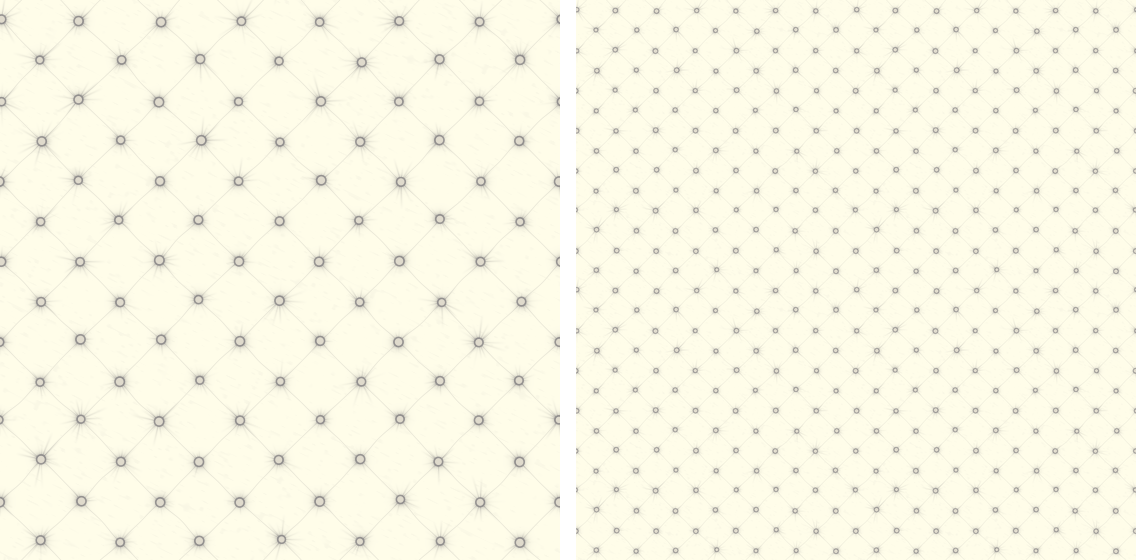
Left: one tile. Right: repeated 2 by 2.
Reproduce this pattern procedurally as a WebGL 2 fragment shader.

```glsl
#version 300 es
precision highp float;
// Cream tufted upholstery: a diamond lattice of small ringed buttons joined by
// thin seams. Each button has its own jitter, size, soft shadow and radial
// creases; all hashes use wrapped lattice indices, so the sheet tiles.

uniform vec2 u_resolution;
out vec4 fragColor;

const float REPEATS = 7.0;                 // diamonds across and down
const vec2 LATTICE_SHIFT = vec2(0.5, 0.24);
const vec3 CREAM = vec3(1.0, 0.992, 0.915);
const vec3 SHADOW = vec3(0.56, 0.55, 0.54);
const vec3 RING = vec3(0.57, 0.56, 0.555);
const vec3 BUTTON = vec3(0.875, 0.855, 0.80);

// Sizes in repeats
const float JITTER = 0.022;
const float RING_RADIUS = 0.052;
const float RING_HALF_WIDTH = 0.010;
const float HALO_REACH = 0.032;
const float HALO_STRENGTH = 0.46;
const float SEAM_HALF_WIDTH = 0.012;
const float SEAM_STRENGTH = 0.19;
const float SEAM_BOW = 0.018;
const float CREASE_SECTORS = 17.0;
const float CREASE_REACH = 0.34;
const float CREASE_STRENGTH = 0.34;
const vec2 FLECK_GRID = vec2(35.0, 110.0);
const float FLECK_STRENGTH = 0.05;
const float PI = 3.14159265;

float hash(vec2 p, float salt) {
    vec3 q = fract(vec3(p, salt) * vec3(0.1031, 0.1137, 0.0973));
    q += dot(q, q.yzx + 33.33);
    return fract((q.x + q.y) * q.z);
}

// Value noise that wraps after `period` cells
float wrapNoise(vec2 p, vec2 period) {
    vec2 i = floor(p), f = fract(p);
    f = f * f * (3.0 - 2.0 * f);
    vec2 a = mod(i, period), b = mod(i + 1.0, period);
    return mix(mix(hash(a, 7.0), hash(vec2(b.x, a.y), 7.0), f.x),
               mix(hash(vec2(a.x, b.y), 7.0), hash(b, 7.0), f.x), f.y);
}

// Wrapped identity of a lattice node
vec2 nodeKey(vec2 node) {
    return mod(vec2(node.x + node.y, node.x - node.y), 2.0 * REPEATS);
}

vec2 nodeCentre(vec2 node) {
    vec2 key = nodeKey(node);
    vec2 offset = vec2(hash(key, 1.0), hash(key, 2.0)) * 2.0 - 1.0;
    return 0.5 * vec2(node.x + node.y, node.x - node.y) + JITTER * offset;
}

// Slightly bowed seam that deepens towards both buttons
float seam(vec2 p, vec2 node, vec2 stepDir, float pixel) {
    vec2 a = nodeCentre(node), ab = nodeCentre(node + stepDir) - a;
    float t = clamp(dot(p - a, ab) / dot(ab, ab), 0.0, 1.0);
    vec2 key = nodeKey(node);
    float bow = hash(key, 3.0 + stepDir.x) - 0.5;
    float wave = bow * sin(PI * t) + 0.35 * sin(3.0 * PI * t) * (hash(key, 5.0 + stepDir.x) - 0.5);
    vec2 normal = normalize(vec2(-ab.y, ab.x));
    float d = length(p - a - ab * t - normal * wave * 2.0 * SEAM_BOW);
    float ends = exp(-min(t, 1.0 - t) * 9.0);
    float line = 1.0 - smoothstep(0.0, max(SEAM_HALF_WIDTH, pixel), d);
    float fold = exp(-d * d / 0.0006) * ends;
    return SEAM_STRENGTH * line * (0.8 + 0.5 * ends) + 0.16 * fold;
}

// Thin pleats, one per angular sector, of random angle and length
float creases(vec2 d, float r, vec2 key) {
    float turn = (atan(d.y, d.x) / (2.0 * PI) + 0.5) * CREASE_SECTORS;
    vec2 id = key + vec2(mod(floor(turn), CREASE_SECTORS) * 17.0, 0.0);
    float away = (fract(turn) - mix(0.3, 0.7, hash(id, 11.0))) * 2.0 * PI / CREASE_SECTORS;
    float reach = CREASE_REACH * mix(0.3, 1.0, hash(id, 12.0)) * mix(0.6, 1.15, hash(key, 13.0));
    float fade = max(1.0 - r / reach, 0.0);
    float width = 0.007 + 0.03 * r;
    return CREASE_STRENGTH * hash(id, 14.0) * fade * exp(-pow(r * away / width, 2.0));
}

void main() {
    vec2 uv = gl_FragCoord.xy / u_resolution;
    float pixel = REPEATS / min(u_resolution.x, u_resolution.y);
    vec2 p = uv * REPEATS - LATTICE_SHIFT;
    vec2 cell = floor(vec2(p.x + p.y, p.x - p.y));

    // Faint slanted flecks in the cloth
    vec2 grain = vec2(2.0 * uv.x - uv.y, uv.x + 2.0 * uv.y) * FLECK_GRID;
    float shade = FLECK_STRENGTH * smoothstep(0.7, 1.0, wrapNoise(grain, FLECK_GRID));
    float ring = 0.0, face = 0.0;

    // The four corner buttons and four sides of this diamond
    for (int i = 0; i < 4; i++) {
        vec2 corner = vec2(i & 1, i >> 1);
        vec2 node = cell + corner, key = nodeKey(node);
        if (corner.x < 0.5) shade = max(shade, seam(p, node, vec2(1.0, 0.0), pixel));
        if (corner.y < 0.5) shade = max(shade, seam(p, node, vec2(0.0, 1.0), pixel));

        vec2 d = p - nodeCentre(node);
        float r = length(d), radius = RING_RADIUS * mix(0.92, 1.12, hash(key, 8.0));
        float lean = 2.0 * PI * hash(key, 9.0);
        float side = 0.85 + 0.3 * dot(d / max(r, 0.001), vec2(cos(lean), sin(lean)));
        shade += HALO_STRENGTH * side * exp(-max(r - radius, 0.0) / HALO_REACH);
        shade += creases(d, r, key);

        float soft = max(0.008, 0.6 * pixel);
        float band = abs(r - radius) - RING_HALF_WIDTH;
        ring = max(ring, (1.0 - smoothstep(-soft, soft, band)) * (0.8 + 0.2 * side));
        face = max(face, 1.0 - smoothstep(-soft, soft, r - radius));
    }

    vec3 colour = mix(CREAM, SHADOW, clamp(shade, 0.0, 0.85));
    colour = mix(colour, BUTTON, face);
    colour = mix(colour, RING, clamp(ring, 0.0, 1.0));
    fragColor = vec4(colour, 1.0);
}
```
